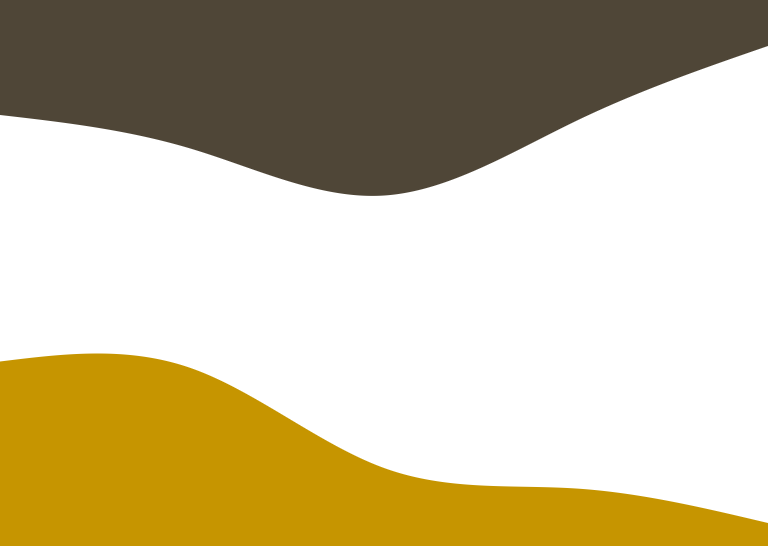
This background is drawn by a Shadertoy shader. Its source:

```glsl
// Two smooth waves on white: a dark brown one hanging from the top, a gold one rising from the bottom.

#define PAPER vec3(1.0)
#define BROWN vec3(0.310, 0.275, 0.216)
#define GOLD  vec3(0.776, 0.584, 0.0)

// Edge heights at five evenly spaced knots, left to right
#define TOP_EDGE    float[5](0.7894, 0.7271, 0.6419, 0.7784, 0.9158)
#define BOTTOM_EDGE float[5](0.3379, 0.3251, 0.1429, 0.1053, 0.0421)

// Natural cubic spline through five knots, x in 0..1
float splineHeight(float x, float knot[5]) {
    // Solve the knot slopes for continuous curvature and straight ends
    float leftSum  = 3.0 * (knot[2] - knot[0]) - 1.5 * (knot[1] - knot[0]);
    float rightSum = 3.0 * (knot[4] - knot[2]) - 1.5 * (knot[4] - knot[3]);
    float slope[5];
    slope[2] = (10.5 * (knot[3] - knot[1]) - leftSum - rightSum) / 12.0;
    slope[1] = (leftSum - slope[2]) / 3.5;
    slope[3] = (rightSum - slope[2]) / 3.5;
    slope[0] = 1.5 * (knot[1] - knot[0]) - 0.5 * slope[1];
    slope[4] = 1.5 * (knot[4] - knot[3]) - 0.5 * slope[3];

    // Hermite blend inside the current span
    int i = int(clamp(floor(x * 4.0), 0.0, 3.0));
    float t = x * 4.0 - float(i);
    float s = 1.0 - t;
    return s * s * ((1.0 + 2.0 * t) * knot[i] + t * slope[i])
         + t * t * ((3.0 - 2.0 * t) * knot[i + 1] - s * slope[i + 1]);
}

// Coverage of the side where the signed distance is positive
float coverage(float signedDist) {
    float width = length(vec2(dFdx(signedDist), dFdy(signedDist)));
    return clamp(signedDist / width + 0.5, 0.0, 1.0);
}

void mainImage(out vec4 fragColor, in vec2 fragCoord) {
    vec2 uv = fragCoord / iResolution.xy;

    float topWave = coverage(uv.y - splineHeight(uv.x, TOP_EDGE));
    float bottomWave = coverage(splineHeight(uv.x, BOTTOM_EDGE) - uv.y);

    vec3 color = mix(PAPER, BROWN, topWave);
    color = mix(color, GOLD, bottomWave);
    fragColor = vec4(color, 1.0);
}
```
